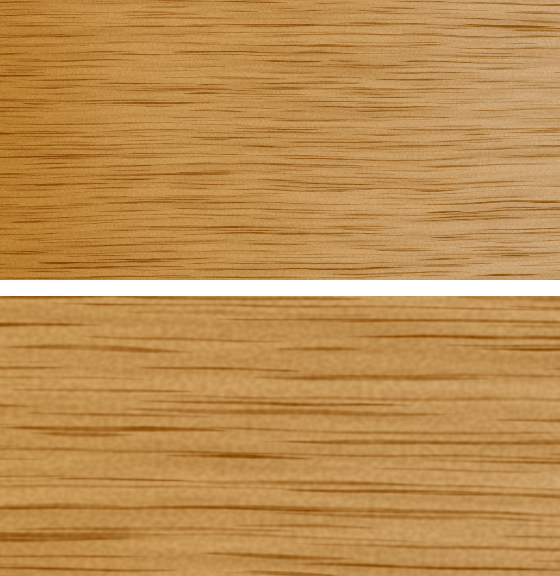
Top, the full canvas; bottom, a detail of the centre.
A WebGL 2 fragment shader for this texture:

```glsl
#version 300 es
precision highp float;
// Pale oak veneer: a warm honey ground that fades to beige on the right,
// crossed by thin tapered brown pores. Pores are scattered in several layers
// of jittered cells; gradient noise bends them and adds bands and fibre.

uniform vec2 u_resolution;
out vec4 fragColor;

// Integer hash of a cell, three values in 0..1
vec3 hash3(vec2 cell, int seed) {
    uvec3 v = uvec3(ivec3(ivec2(cell), seed) + 4096);
    v = v * 1664525u + 1013904223u;
    v.x += v.y * v.z; v.y += v.z * v.x; v.z += v.x * v.y;
    v ^= v >> 16u;
    v.x += v.y * v.z; v.y += v.z * v.x; v.z += v.x * v.y;
    return vec3(v >> 8u) / 16777216.0;
}

float cornerSlope(vec2 cell, vec2 offset) {
    float angle = 6.2832 * hash3(cell, 91).x;
    return dot(vec2(cos(angle), sin(angle)), offset);
}

float gradientNoise(vec2 p) {
    vec2 i = floor(p), f = p - i;
    vec2 s = f * f * f * (f * (f * 6.0 - 15.0) + 10.0);
    vec2 e = vec2(1.0, 0.0);
    float low = mix(cornerSlope(i, f), cornerSlope(i + e, f - e), s.x);
    float high = mix(cornerSlope(i + e.yx, f - e.yx), cornerSlope(i + 1.0, f - 1.0), s.x);
    return 1.4 * mix(low, high, s.y);
}

// Darkness of one layer of pores, one tapered dash per cell
float poreLayer(vec2 p, int layer, float blur) {
    float k = float(layer);
    vec2 size = vec2(0.28 + 0.17 * k, 1.0 / (35.0 - 2.3 * k));
    float row = floor(p.y / size.y);
    float x = p.x / size.x + 7.0 * hash3(vec2(row, 0.0), layer + 20).x;
    vec2 cell = vec2(floor(x), row);
    vec3 shape = hash3(cell, layer);
    vec3 place = hash3(cell, layer + 50);

    float halfLength = mix(0.2, 0.49, shape.x);
    float centre = 0.5 + (place.x - 0.5) * (1.0 - 2.0 * halfLength);
    float along = (fract(x) - centre) / halfLength;
    float taper = max(1.0 - along * along, 0.0);

    float wiggle = 0.0025 * gradientNoise(vec2(p.x * 7.0, row * 3.7 + k * 19.3));
    float across = p.y - (row + mix(0.25, 0.75, place.y)) * size.y - wiggle;
    float halfWidth = mix(0.0012, 0.0034, shape.y * shape.y) * taper;
    float dash = 1.0 - smoothstep(halfWidth - blur, halfWidth + blur, abs(across));

    float broken = 0.9 + 0.5 * gradientNoise(vec2(p.x * 16.0, row * 5.3 + k));
    float present = step(place.z, 0.70);
    return present * dash * smoothstep(0.0, 0.4, taper) * broken * mix(0.35, 1.0, shape.z);
}

void main() {
    vec2 p = gl_FragCoord.xy / u_resolution.y;
    float side = gl_FragCoord.x / u_resolution.x;
    float blur = max(0.0022, 0.62 / u_resolution.y);

    // Gentle bending of the grain
    vec2 q = p;
    q.y += 0.022 * gradientNoise(p * vec2(0.9, 1.6) + 3.3);
    q.y += 0.004 * gradientNoise(p * vec2(3.5, 6.0) + 8.1);

    // Ground, from honey at the left to beige at the right
    float tone = side + 0.10 * gradientNoise(p * vec2(1.3, 2.0) + 14.7);
    tone += 0.08 * (p.y - 0.5) * (1.0 - side);
    vec3 wood = mix(vec3(0.728, 0.502, 0.198), vec3(0.772, 0.578, 0.315), smoothstep(-0.05, 0.40, tone));
    wood = mix(wood, vec3(0.790, 0.638, 0.455), smoothstep(0.30, 1.02, tone));

    // Soft bands and fine fibre
    float band = gradientNoise(vec2(q.x * 1.3, q.y * 24.0));
    float fibre = gradientNoise(vec2(q.x * 5.0 + 31.0, q.y * 85.0));
    float stain = max(-0.06, 0.02 + 0.17 * band + 0.15 * fibre);

    // Pores, denser and darker in some bands
    float clear = 1.0;
    for (int i = 0; i < 5; i++) {
        clear *= 1.0 - clamp(poreLayer(q, i, blur), 0.0, 1.0);
    }
    float pores = (1.0 - clear) * (0.95 + 0.4 * band) * mix(1.0, 0.85, side);
    float dark = clamp(stain + pores, -0.06, 1.0);
    vec3 color = wood * mix(vec3(1.0), vec3(0.70, 0.51, 0.08), dark);

    // Fine surface speckle
    color += 0.042 * gradientNoise(p * vec2(130.0, 165.0) + 0.37);
    color += 0.016 * gradientNoise(p * vec2(60.0, 75.0) + 5.7);
    fragColor = vec4(clamp(color, 0.0, 1.0), 1.0);
}
```
